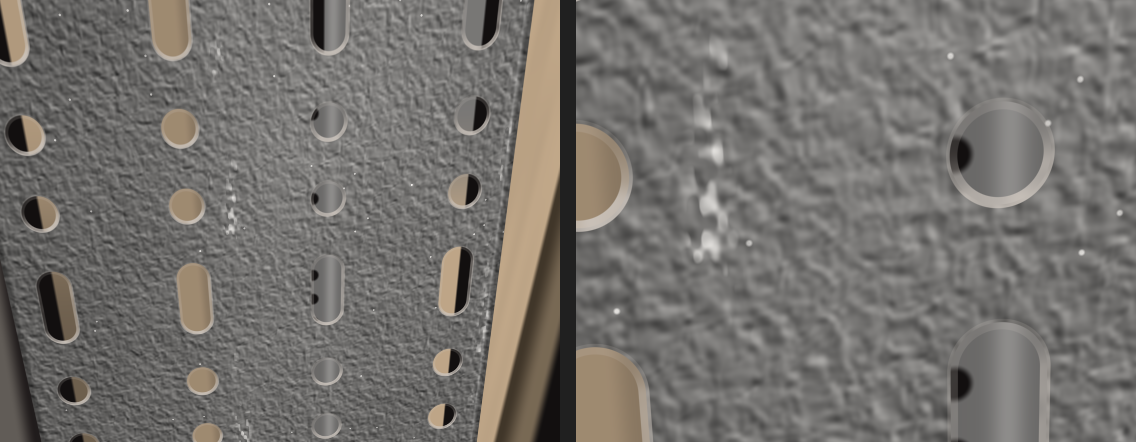
Left: the whole. Right: its middle third, enlarged.
A WebGL 1 fragment shader for this texture:

```glsl
precision highp float;
// Perforated, powder-coated steel upright seen in perspective: four columns of
// holes, each repeating slot, circle, circle. Pixels are projected back to the
// flat sheet (one unit = one hole diameter), where holes and grain are drawn.
uniform vec2 u_resolution;

#define COLUMN_PITCH 4.1
#define ROW_PERIOD 7.82
#define CIRCLE_OFFSET 2.85
#define SLOT_HALF 0.65
#define RADIUS 0.5
#define RIM_WIDTH 0.055
#define GRAIN 6.5
#define RELIEF 0.24
#define SCUFFS 0.3
#define TAN vec3(0.69, 0.60, 0.49)
#define STEEL vec3(0.47, 0.465, 0.46)
#define BLACK vec3(0.07, 0.06, 0.06)

float hash(vec2 p) {
  vec3 a = fract(vec3(p.xyx) * 0.1031);
  a += dot(a, a.yzx + 33.33);
  return fract((a.x + a.y) * a.z);
}

float noise(vec2 p) {
  vec2 i = floor(p), f = fract(p);
  f = f * f * (3.0 - 2.0 * f);
  return mix(mix(hash(i), hash(i + vec2(1, 0)), f.x),
             mix(hash(i + vec2(0, 1)), hash(i + vec2(1, 1)), f.x), f.y);
}

// Inverse perspective: x counts columns, y counts diameters downward
vec2 toSheet(vec2 q) {
  vec2 across = vec2(0.307, -0.0083) - 0.017 * q;
  vec2 down = vec2(0.0158, 0.0828) - 0.022 * q;
  vec2 d = q - vec2(0.741, 0.657);
  float det = across.x * down.y - across.y * down.x;
  return vec2(d.x * down.y - d.y * down.x, across.x * d.y - across.y * d.x) / det;
}

// Signed distance to the nearest hole; l is relative to its column and period
float holeDistance(vec2 l) {
  float slot = length(vec2(l.x, max(abs(l.y) - SLOT_HALF, 0.0)));
  float circle = length(vec2(l.x, abs(l.y) - CIRCLE_OFFSET));
  return min(slot, circle) - RADIUS;
}

float grainHeight(vec2 p) {
  p += 0.08 * vec2(noise(p * 4.0), noise(p * 4.0 + 17.0));
  return noise(p * GRAIN) + 0.5 * noise(p * GRAIN * 1.9 + 5.0);
}

// What shows through a hole, by column
vec3 behind(float column, float x, float v) {
  vec3 c = TAN * (0.9 - 0.12 * smoothstep(0.1, 0.4, x));
  float dark = 0.0;
  if (column < -1.5) {
    c = TAN * mix(1.0, 0.62, smoothstep(-6.0, 1.0, v));
    dark = smoothstep(0.05, -0.05, x);
  } else if (column > 0.5) {
    c = mix(STEEL, TAN * 1.08, smoothstep(-5.5, -1.0, v));
    dark = smoothstep(0.03, 0.11, x);
  } else if (column > -0.5) {
    c = STEEL * (0.88 + 0.3 * exp(-30.0 * (x - 0.1) * (x - 0.1)));
    vec2 knob = vec2(x + 0.46, mod(v + 0.91, 0.78) - 0.39);
    dark = smoothstep(0.22, 0.13, length(knob)) * step(v, 1.0);
    dark = max(dark, smoothstep(-0.1, -0.18, x) * step(v, -6.0));
  }
  return mix(c, BLACK, dark);
}

// Surroundings on both sides of the sheet
vec3 surroundings(vec2 q) {
  if (q.x < 0.5) {
    float gap = q.x - 0.17 * (q.y - 0.56);
    return mix(vec3(0.38, 0.36, 0.34), BLACK * 1.8, smoothstep(-0.035, 0.01, gap));
  }
  float s = q.x - 1.119 - 0.242 * (1.0 - q.y);
  vec3 c = TAN * (1.04 + 0.06 * noise(vec2(s * 50.0, q.y * 3.0)));
  vec3 post = mix(vec3(0.25, 0.21, 0.16), vec3(0.47, 0.41, 0.33), smoothstep(0.01, 0.06, s));
  post = mix(post, BLACK, smoothstep(0.075, 0.1, s));
  return mix(c, post, smoothstep(-0.006, 0.006, s));
}

// Coated steel: broad light, pebbled relief, scuffs and specks
vec3 coating(vec2 q, vec2 sheet, vec2 p) {
  vec2 g = (q - vec2(0.84, 0.12)) * vec2(2.3, 1.5);
  float tone = 0.375 + 0.10 * exp(-dot(g, g));
  tone += 0.03 * exp(-18.0 * (q.x - 0.6) * (q.x - 0.6));
  tone += 0.035 * (noise(p * 0.7) - 0.5);
  tone += RELIEF * (grainHeight(p) - grainHeight(p + vec2(0.045, -0.06)));
  float lane = exp(-pow((sheet.x + 0.7) * 16.0, 2.0)) + exp(-pow((sheet.x - 1.27) * 22.0, 2.0));
  float patches = smoothstep(0.5, 0.8, noise(vec2(p.x * 2.0, p.y * 0.9)));
  tone += SCUFFS * lane * patches * smoothstep(0.5, 0.8, noise(p * vec2(11.0, 6.0)));
  vec2 cell = floor(p * 3.0);
  vec2 spot = fract(p * 3.0) - 0.3 - 0.4 * vec2(hash(cell + 3.0), hash(cell + 9.0));
  tone += 0.35 * step(0.98, hash(cell)) * smoothstep(0.13, 0.04, length(spot));
  return tone * vec3(1.01, 1.0, 0.985);
}

void main() {
  vec2 q = gl_FragCoord.xy / u_resolution.y;
  q.y = 1.0 - q.y;
  vec2 sheet = toSheet(q);
  vec2 p = sheet * vec2(COLUMN_PITCH, 1.0);
  float aa = 10.0 / u_resolution.y;
  float column = floor(sheet.x + 0.5);
  vec2 local = vec2((sheet.x - column) * COLUMN_PITCH,
                    mod(sheet.y + 0.5 * ROW_PERIOD, ROW_PERIOD) - 0.5 * ROW_PERIOD);
  float d = holeDistance(local);
  vec3 color = coating(q, sheet, p) * (1.0 - 0.1 * exp(-12.0 * max(d, 0.0)));
  color = mix(color, behind(column, local.x, sheet.y), smoothstep(aa, -aa, d));

  // Bare cut metal, brightest on the lower lip
  float lower = holeDistance(local + vec2(0.01, 0.04)) - holeDistance(local - vec2(0.01, 0.04));
  float lip = smoothstep(-0.04, 0.08, lower) * 0.75 + 0.2;
  float rim = 1.0 - smoothstep(RIM_WIDTH - aa, RIM_WIDTH + aa, abs(d + 0.02));
  color = mix(color, vec3(0.80, 0.77, 0.74), rim * lip * (0.7 + 0.3 * noise(p * 5.0)));

  // Folded sheet edges
  float right = (1.34 - sheet.x) * COLUMN_PITCH;
  float edge = min(right, (sheet.x + 2.33) * COLUMN_PITCH);
  color *= 1.0 - 0.28 * smoothstep(0.2, 0.08, edge);
  color += 0.08 * exp(-pow((right - 0.22) * 25.0, 2.0));
  color = mix(surroundings(q), color, smoothstep(-aa, aa, edge));
  gl_FragColor = vec4(color, 1.0);
}
```
